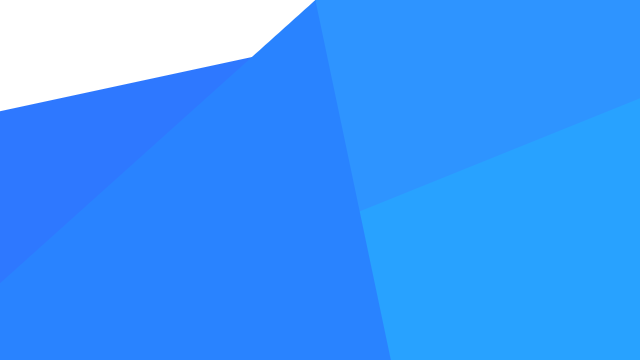
Give the GLSL for this background, as a Shadertoy shader.

```glsl
// Flat blue facets, like a folded-paper mountain, under a white sky.

// Colours
const vec3 SKY         = vec3(1.0);
const vec3 LEFT_FACET  = vec3(0.18, 0.47, 1.0);
const vec3 MAIN_FACET  = vec3(0.16, 0.515, 1.0);
const vec3 UPPER_FACET = vec3(0.18, 0.58, 1.0);
const vec3 LOWER_FACET = vec3(0.157, 0.635, 1.0);

// Corners, as fractions of the canvas
const vec2 RIDGE_START = vec2(0.0, 0.691);
const vec2 RIDGE_END   = vec2(0.3932, 0.8414);
const vec2 SLOPE_START = vec2(0.0, 0.213);
const vec2 PEAK        = vec2(0.4928, 1.0);
const vec2 FOLD_FOOT   = vec2(0.6107, 0.0);
const vec2 CREASE_START = vec2(0.5625, 0.4132);
const vec2 CREASE_END   = vec2(1.0, 0.727);

const float EDGE_WIDTH = 1.0; // antialiasing width in pixels

// Smooth coverage of the half-plane to the right of the line from a to b
float rightOf(vec2 pixel, vec2 a, vec2 b) {
    vec2 origin = a * iResolution.xy;
    vec2 along = normalize((b - a) * iResolution.xy);
    float dist = dot(pixel - origin, vec2(along.y, -along.x));
    return clamp(dist / EDGE_WIDTH + 0.5, 0.0, 1.0);
}

void mainImage(out vec4 fragColor, in vec2 fragCoord) {
    float belowRidge  = rightOf(fragCoord, RIDGE_START, RIDGE_END);
    float belowSlope  = rightOf(fragCoord, SLOPE_START, PEAK);
    float pastFold    = rightOf(fragCoord, FOLD_FOOT, PEAK);
    float belowCrease = rightOf(fragCoord, CREASE_START, CREASE_END);

    // Left side, back to front
    vec3 color = mix(SKY, LEFT_FACET, belowRidge);
    color = mix(color, MAIN_FACET, belowSlope);

    // Right side, split by the crease
    vec3 rightSide = mix(UPPER_FACET, LOWER_FACET, belowCrease);
    color = mix(color, rightSide, pastFold);

    fragColor = vec4(color, 1.0);
}
```
